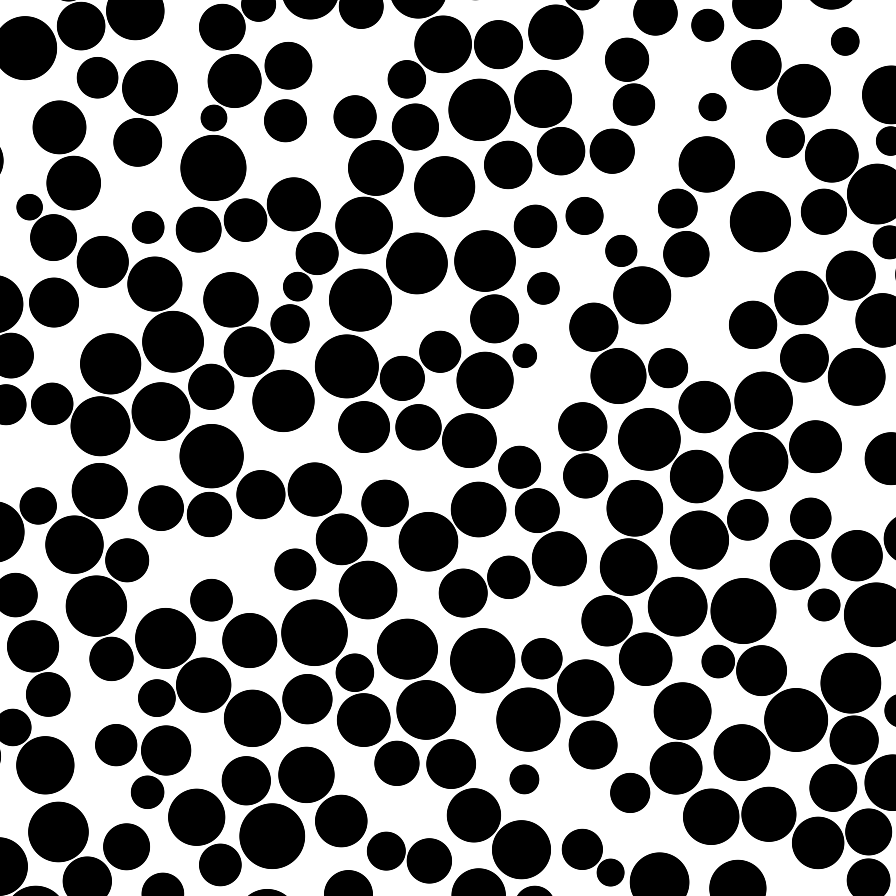
A WebGL 2 fragment shader for this pattern:

```glsl
#version 300 es
precision highp float;
precision highp int;
// Scattered black discs of mixed sizes on white, packed without overlap.

uniform vec2 u_resolution;
out vec4 fragColor;

const int SIDE = 9;             // cells along one edge of the local window
vec3 discs[SIDE * SIDE];        // centre.xy and radius, in cell units

// Integer hash: three random values in 0..1 per cell
vec3 hash3(ivec2 cell) {
    uvec3 v = uvec3(ivec3(cell, 7)) * 1664525u + 1013904223u;
    v.x += v.y * v.z; v.y += v.z * v.x; v.z += v.x * v.y;
    v ^= v >> 16u;
    v.x += v.y * v.z; v.y += v.z * v.x; v.z += v.x * v.y;
    return vec3(v >> 8u) / 16777216.0;
}

int neighbour(int x, int y, int k) {
    return (y + k / 3 - 1) * SIDE + x + k % 3 - 1;
}

// One disc per cell, jittered, with large radii more common than small
void scatterDiscs(ivec2 home) {
    for (int i = 0; i < SIDE * SIDE; i++) {
        ivec2 cell = home + ivec2(i % SIDE, i / SIDE) - SIDE / 2;
        vec3 h = hash3(cell);
        vec2 centre = vec2(cell) + 0.5 + 0.84 * (h.xy - 0.5);
        discs[i] = vec3(centre, mix(0.19, 0.54, sqrt(h.z)));
    }
}

// Push crowded discs apart. Each result goes one slot down-left, which no
// later cell reads, so the window shrinks in place by one cell per side.
void pushApart(int size) {
    for (int y = 1; y < size - 1; y++) {
        for (int x = 1; x < size - 1; x++) {
            vec3 disc = discs[y * SIDE + x];
            vec2 shift = vec2(0.0);
            for (int k = 0; k < 9; k++) {
                if (k == 4) continue;
                vec3 other = discs[neighbour(x, y, k)];
                vec2 away = disc.xy - other.xy;
                float gap = max(length(away), 0.001);
                shift += away / gap * max(0.0, 0.5 * (disc.z + other.z + 0.05 - gap));
            }
            disc.xy += clamp(shift, -0.27, 0.27);
            discs[(y - 1) * SIDE + x - 1] = disc;
        }
    }
}

// Radius cut back so that it shares the room with each neighbour
float fittedRadius(int x, int y) {
    vec3 disc = discs[y * SIDE + x];
    float radius = disc.z;
    for (int k = 0; k < 9; k++) {
        if (k == 4) continue;
        vec3 other = discs[neighbour(x, y, k)];
        float room = max(distance(disc.xy, other.xy) - 0.03, 0.0);
        radius = min(radius, room * disc.z / (disc.z + other.z));
    }
    return radius;
}

void main() {
    // Turned grid of cells, so that its rows do not follow the canvas edges
    vec2 uv = gl_FragCoord.xy / u_resolution.y;
    vec2 p = mat2(0.88, -0.475, 0.475, 0.88) * uv * 14.2;
    float pixel = 14.2 / u_resolution.y;

    scatterDiscs(ivec2(floor(p)));
    pushApart(SIDE);
    pushApart(SIDE - 2);

    // Signed distance to the nearest disc among the 3 by 3 central cells
    float edge = 1.0;
    for (int y = 1; y <= 3; y++) {
        for (int x = 1; x <= 3; x++) {
            float toCentre = distance(p, discs[y * SIDE + x].xy);
            edge = min(edge, toCentre - fittedRadius(x, y));
        }
    }

    vec3 black = vec3(0.0);
    vec3 white = vec3(1.0);
    fragColor = vec4(mix(black, white, smoothstep(-0.5 * pixel, 0.5 * pixel, edge)), 1.0);
}
```
